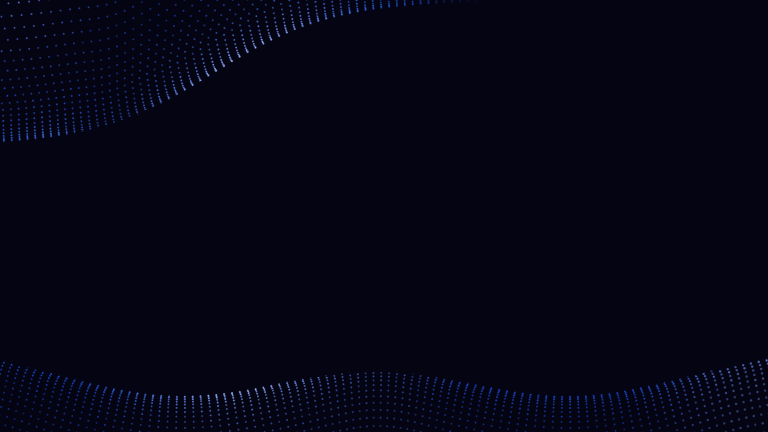
Reproduce this background procedurally as a Shadertoy shader.

```glsl
// Two folded sheets of glowing blue dots along the top left and bottom of a dark navy field.
#define BACKGROUND vec3(0.016, 0.016, 0.076)
#define DEEP_BLUE vec3(0.08, 0.27, 0.74)
#define PALE_BLUE vec3(0.60, 0.72, 0.96)
#define COLUMN_STEP 0.0182
#define ROW_GROWTH 0.00072
#define DOT_RADIUS 0.0021
#define UPPER_LEAN 0.33
#define LOWER_LEAN 0.9
#define HOOK_DEPTH 0.012

// Hash without sine, returns 0 to 1
float hash(vec2 p) {
    vec3 q = fract(vec3(p.xyx) * 0.1031);
    q += dot(q, q.yzx + 33.33);
    return fract((q.x + q.y) * q.z);
}

// Soft bump of height one
float bump(float x, float center, float width) {
    float t = (x - center) / width;
    return exp(-t * t);
}

// Rim of the upper sheet, a rising S curve
float upperRim(float x) {
    return 0.833 + 0.169 * tanh((x - 0.495) * 3.6);
}

// Rim of the lower sheet, a wave lifted at both ends
float lowerRim(float x) {
    float side = (x - 0.88) / 0.88;
    float side2 = side * side;
    return 0.109 + 0.028 * cos(6.2832 * (x - 0.868) / 0.9) + 0.026 * side2 * side2 * side2;
}

// Sideways run of a column: bent along the rim first, straighter below
float hook(float depth) {
    float d = max(depth, 0.0);
    return d + 0.02 * (1.0 - exp(-d / HOOK_DEPTH));
}

// Round dots on the warped grid; rows spread apart with depth.
// "unfold" skips the tightest rows where the sheet lies open.
float dotSheet(float foot, float depth, float unfold, float radius) {
    vec2 grid = vec2(foot / COLUMN_STEP, depth + unfold);
    float row = round(sqrt(max(grid.y, 0.0) / ROW_GROWTH));
    float rowDepth = ROW_GROWTH * row * row;
    vec2 gridOffset = vec2(fract(grid.x) - 0.5, grid.y - rowDepth);
    mat2 gridSlope = mat2(dFdx(grid), dFdy(grid)) * iResolution.y;
    float dist = length(inverse(gridSlope) * gridOffset);
    float pixel = 0.7 / iResolution.y;
    float cover = 1.0 - smoothstep(max(radius - pixel, 0.0), radius + pixel, dist);
    cover *= smoothstep(-0.003, 0.0, rowDepth - unfold);
    return cover * mix(0.75, 1.1, hash(vec2(floor(grid.x) + 50.0, row)));
}

// Upper sheet: palest on the steep part of its rim and in the corner
vec3 upperSheet(vec2 p) {
    float depth = p.y - upperRim(p.x);
    float slope = (upperRim(p.x + 0.01) - upperRim(p.x - 0.01)) / 0.02;
    float fan = 1.0 + 1.8 * max(depth - 0.08, 0.0);
    float foot = 0.2 + (p.x - 0.2) / fan + UPPER_LEAN * slope * hook(depth);
    float nearRim = exp(-max(depth, 0.0) * 14.0);
    float corner = bump(length(p - vec2(0.03, 1.0)), 0.0, 0.13);
    float pale = bump(p.x, 0.56, 0.23) * nearRim + 0.6 * corner
               + 0.3 * bump(p.x, 0.08, 0.12) * nearRim;
    float light = 0.58 + 0.32 * nearRim + 0.2 * corner;
    float open = bump(p.x, 0.27, 0.08);
    light *= 1.0 - 0.35 * open * nearRim;
    light *= 1.0 - smoothstep(0.85, 1.16, p.x);
    return mix(DEEP_BLUE, PALE_BLUE, clamp(pale, 0.0, 1.0)) * light
         * dotSheet(foot, depth, 0.012 * open, DOT_RADIUS);
}

// Lower sheet: pale on the left trough, blue on the right one, grey at the far end
vec3 lowerSheet(vec2 p) {
    float depth = lowerRim(p.x) - p.y;
    float slope = (lowerRim(p.x + 0.01) - lowerRim(p.x - 0.01)) / 0.02;
    float foot = p.x - LOWER_LEAN * slope * hook(depth);
    float nearRim = exp(-max(depth, 0.0) * 22.0);
    float farEnd = smoothstep(1.45, 1.75, p.x);
    float crest = bump(p.x, 0.88, 0.14);
    float pale = bump(p.x, 0.56, 0.22) * (0.3 + 0.7 * nearRim)
               + 0.25 * crest + 0.65 * farEnd;
    float light = (0.5 + 0.4 * nearRim) * (1.0 - 0.35 * crest * nearRim) * (1.0 - 0.25 * farEnd);
    float unfold = 0.018 * (crest + farEnd + bump(p.x, 0.0, 0.12));
    return mix(DEEP_BLUE, PALE_BLUE, clamp(pale, 0.0, 1.0)) * light
         * dotSheet(foot, depth, unfold, DOT_RADIUS * (1.0 + 0.3 * farEnd));
}

void mainImage(out vec4 fragColor, in vec2 fragCoord) {
    vec2 p = fragCoord / iResolution.y;
    fragColor = vec4(BACKGROUND + upperSheet(p) + lowerSheet(p), 1.0);
}
```
